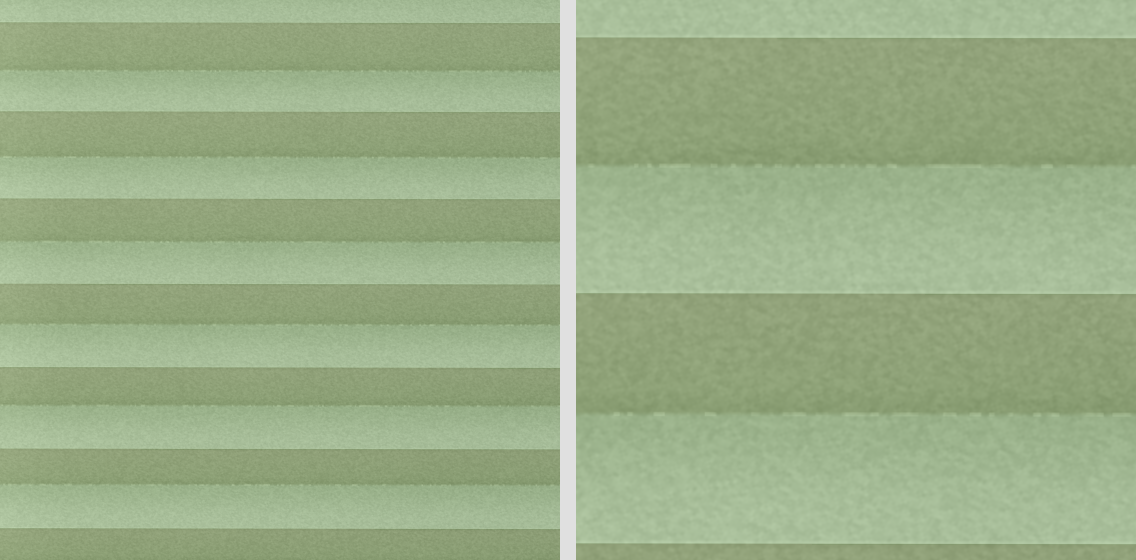
Left: the whole. Right: its middle third, enlarged.
Write a Shadertoy shader that draws this texture.

```glsl
// Pleated green fabric blind: horizontal folds tightening downward, with a fine woven grain.

float hash(vec2 p) {
    vec3 q = fract(p.xyx * vec3(0.1031, 0.1030, 0.0973));
    q += dot(q, q.yzx + 33.33);
    return fract((q.x + q.y) * q.z);
}

float noise(vec2 p) {
    vec2 i = floor(p), f = fract(p);
    f = f * f * (3.0 - 2.0 * f);
    return mix(mix(hash(i), hash(i + vec2(1, 0)), f.x),
               mix(hash(i + vec2(0, 1)), hash(i + vec2(1, 1)), f.x), f.y);
}

void mainImage(out vec4 fragColor, in vec2 fragCoord) {
    vec2 uv = fragCoord / iResolution.xy;
    float pixel = 1.0 / iResolution.y;
    float depth = 1.0 - uv.y - 0.0015 * (uv.x - 0.3);

    // Fold n lies at depth 0.0415 + 0.1606 n - 0.00167 n^2; invert to get the pleat
    float pitch = sqrt(0.1606 * 0.1606 - 4.0 * 0.00167 * (depth - 0.0415));
    float pleat = (0.1606 - pitch) / (2.0 * 0.00167);
    float row = floor(pleat);
    float along = pleat - row;
    float crease = 0.532 - 0.0185 * row;

    // Shaded upper face and lit lower face, each with its own falloff
    float down = clamp(along / crease, 0.0, 1.0);
    vec3 shaded = mix(vec3(0.575, 0.640, 0.483), vec3(0.552, 0.632, 0.464), down);
    shaded -= 0.022 * smoothstep(0.75, 1.0, down);
    float rise = clamp((along - crease) / (1.0 - crease), 0.0, 1.0);
    vec3 lit = mix(vec3(0.597, 0.690, 0.535), vec3(0.660, 0.747, 0.604), smoothstep(-0.1, 0.85, rise));

    // Soft crease between the faces, sharp fold at the foot of the lit one
    float toCrease = (along - crease) * pitch;
    float toFold = (1.0 - along) * pitch;
    float face = smoothstep(-0.0015 - pixel, 0.0015 + pixel, toCrease)
               * smoothstep(0.0, 1.5 * pixel, toFold);
    vec3 color = mix(shaded, lit, face);

    // Light from the left, fading toward the bottom right
    color += vec3(0.024, 0.022, 0.018) * (0.45 - uv.x);
    color += 0.022 * (uv.y - 0.5) * (1.0 - face);
    color += 0.018 * (1.0 - smoothstep(0.0, 0.12, uv.x));

    // Thin highlight and shadow on the fold, broken dots along the crease
    color += 0.035 * face * (1.0 - smoothstep(0.001, 0.0025 + pixel, toFold));
    color -= 0.02 * (1.0 - smoothstep(0.0, 0.003 + pixel, along * pitch));
    float dots = smoothstep(0.45, 0.8, noise(vec2(uv.x * 260.0, row * 7.0 + 20.0)));
    color += 0.06 * dots * (1.0 - smoothstep(0.0006, 0.0012 + pixel, abs(toCrease)));

    // Slanted weave grain over faint broad unevenness
    vec2 thread = mat2(1.0, 0.45, -0.6, 1.0) * uv;
    float grain = noise(thread * vec2(230.0, 330.0) + 40.0) - 0.5;
    grain += 0.6 * (noise(thread * 470.0 + 90.0) - 0.5);
    color += 0.045 * grain + 0.008 * (noise(uv * vec2(9.0, 14.0) + 5.0) - 0.5);

    fragColor = vec4(color, 1.0);
}
```
